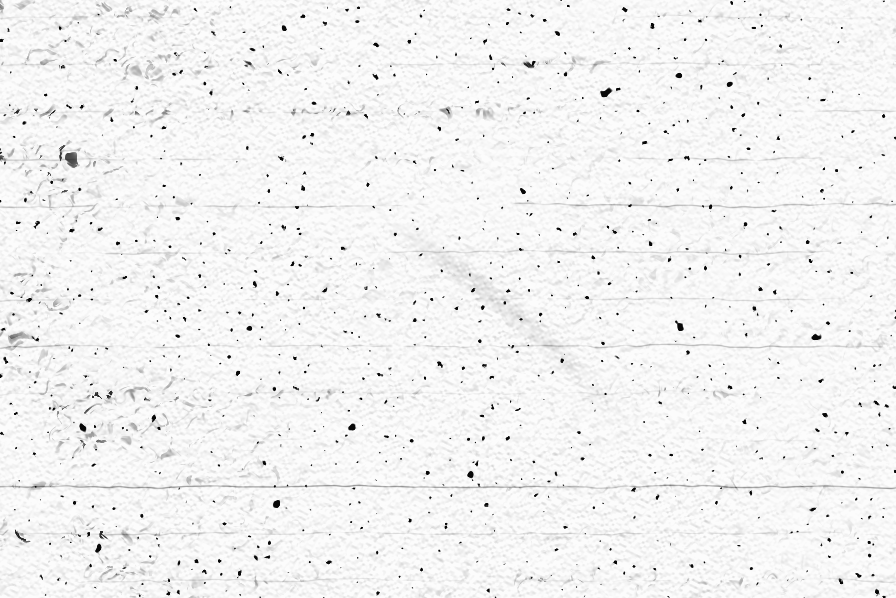
Reproduce this texture procedurally as a WebGL 1 fragment shader.

```glsl
precision highp float;
uniform vec2 u_resolution;

#define BOARDS 12.75
#define SEAM_SHIFT 0.38
#define MAIN_SEAM 2.0
#define PAPER 0.977
#define GRAIN 0.115
#define FLAKE_INK 0.42
#define SEAM_INK 0.36
#define SMEAR_INK 0.09
#define SMALL_PITS 0.42
#define LARGE_PITS 0.25

float hash(vec2 p) {
  vec3 q = fract(p.xyx * 0.1031);
  q += dot(q, q.yzx + 33.33);
  return fract((q.x + q.y) * q.z);
}

float noise(vec2 p) {
  vec2 i = floor(p), f = fract(p);
  f = f * f * (3.0 - 2.0 * f);
  return mix(mix(hash(i), hash(i + vec2(1, 0)), f.x),
             mix(hash(i + vec2(0, 1)), hash(i + vec2(1, 1)), f.x), f.y);
}

float fbm(vec2 p) {
  float sum = 0.0, amp = 0.55;
  for (int i = 0; i < 3; i++) {
    sum += amp * noise(p);
    p = mat2(1.6, 1.2, -1.2, 1.6) * p + 17.3;
    amp *= 0.5;
  }
  return sum;
}

// Cellular scatter of ragged dark holes; size is in cells
float pits(vec2 p, float cells, float density, float size) {
  vec2 q = p * cells, home = floor(q);
  float soft = 0.6 * cells / u_resolution.y, ink = 0.0;
  float ragged = noise(q * 0.9 / size) - 0.5;
  for (int y = -1; y <= 1; y++) {
    for (int x = -1; x <= 1; x++) {
      vec2 id = home + vec2(x, y);
      vec2 center = id + vec2(hash(id + 3.1), hash(id + 47.7));
      float pick = hash(id + 91.3), big = hash(id + 23.9);
      float angle = 6.2832 * hash(id + 61.5);
      float c = cos(angle), s = sin(angle);
      vec2 d = mat2(c, s, -s, c) * (q - center);
      d.x *= mix(0.5, 1.0, hash(id + 77.1));
      float radius = size * mix(0.3, 1.0, big * big);
      float dist = length(d) + ragged * radius * 1.4;
      float hole = 1.0 - smoothstep(radius - soft, radius + soft, dist);
      float crowd = density * (0.3 + 1.4 * noise(center / cells * 4.0));
      ink = max(ink, hole * step(pick, crowd));
    }
  }
  return ink;
}

// Soft diagonal rub mark, slightly bowed
float smear(vec2 p) {
  vec2 start = vec2(0.62, 0.645), axis = vec2(0.44, -0.37);
  float t = dot(p - start, axis) / dot(axis, axis);
  vec2 side = normalize(vec2(-axis.y, axis.x));
  float d = dot(p - start, side) - 0.1 * t * (1.0 - t);
  float fade = smoothstep(0.0, 0.35, t) * (1.0 - smoothstep(0.45, 1.1, t));
  return fade * exp(-d * d / 0.0003) * (0.5 + noise(p * 90.0));
}

void main() {
  vec2 p = gl_FragCoord.xy / u_resolution.y;
  float pixel = 1.0 / u_resolution.y;

  // Board seams: faint, broken, slightly wavering lines
  float waver = 0.07 * noise(p * vec2(8.0, 3.0)) + 0.05 * noise(p * vec2(45.0, 3.0)) - 0.06;
  float board = p.y * BOARDS - SEAM_SHIFT + waver;
  float row = floor(board + 0.5);
  float offset = (board - row) / BOARDS;
  float isMain = 1.0 - step(0.5, abs(row - MAIN_SEAM));
  float broken = noise(vec2(p.x * 4.0, row * 7.3)) + 0.5 * noise(vec2(p.x * 60.0, row * 3.1));
  broken = smoothstep(0.5, 1.15, broken);
  float lineWidth = 0.0006 + 0.45 * pixel;
  float seam = exp(-offset * offset / (lineWidth * lineWidth));
  seam *= mix(broken * mix(0.2, 0.75, hash(vec2(row, 5.0))), 0.4 + 0.6 * broken, isMain);

  // Crumbled patches along seams and toward the left
  float nearSeam = exp(-offset * offset / 0.00012);
  float patches = smoothstep(0.5, 0.9, noise(vec2(p.x * 4.5 + 4.0, row * 3.7)));
  float left = 1.0 - smoothstep(0.05, 0.6, p.x);
  float cloud = smoothstep(0.42, 0.72, fbm(p * vec2(7.0, 11.0) + 9.0));
  float crumble = clamp(0.07 + nearSeam * patches * 0.8 + cloud * (0.13 + 0.6 * left), 0.0, 1.0);

  // Flaked relief with curled edges, lit from one side
  vec2 curl = vec2(noise(p * 55.0), noise(p * 55.0 + 40.0)) * 1.6;
  vec2 flakeAt = p * vec2(62.0, 76.0) + curl;
  float slope = fbm(flakeAt) - fbm(flakeAt + vec2(-0.3, 0.38));
  float flake = smoothstep(0.08, 0.32, slope) * crumble;

  // Fine plaster grain
  vec2 grainAt = mat2(0.9, 0.44, -0.44, 0.9) * p * 205.0;
  float grain = noise(grainAt) - noise(grainAt + vec2(-0.2, 0.75));
  float streak = noise(p * vec2(9.0, 170.0)) - 0.5;
  float rough = 0.5 + 0.8 * noise(p * 6.0 + 31.0);

  float tone = PAPER - GRAIN * rough * grain - 0.018 * streak;
  tone -= 0.05 * slope + 0.02 * crumble;
  tone -= FLAKE_INK * flake + SEAM_INK * seam + SMEAR_INK * smear(p);
  tone = clamp(tone, 0.3, 0.99);

  // Air holes, and small dark gaps inside the worst crumbled spots
  float holes = max(pits(p, 34.0, SMALL_PITS, 0.095), pits(p + 5.7, 9.0, LARGE_PITS, 0.06));
  float gaps = smoothstep(0.7, 0.76, fbm(p * 75.0 + curl)) * smoothstep(0.55, 0.85, crumble);
  tone = mix(tone, 0.03, max(holes, gaps * 0.85));

  gl_FragColor = vec4(vec3(tone), 1.0);
}
```
